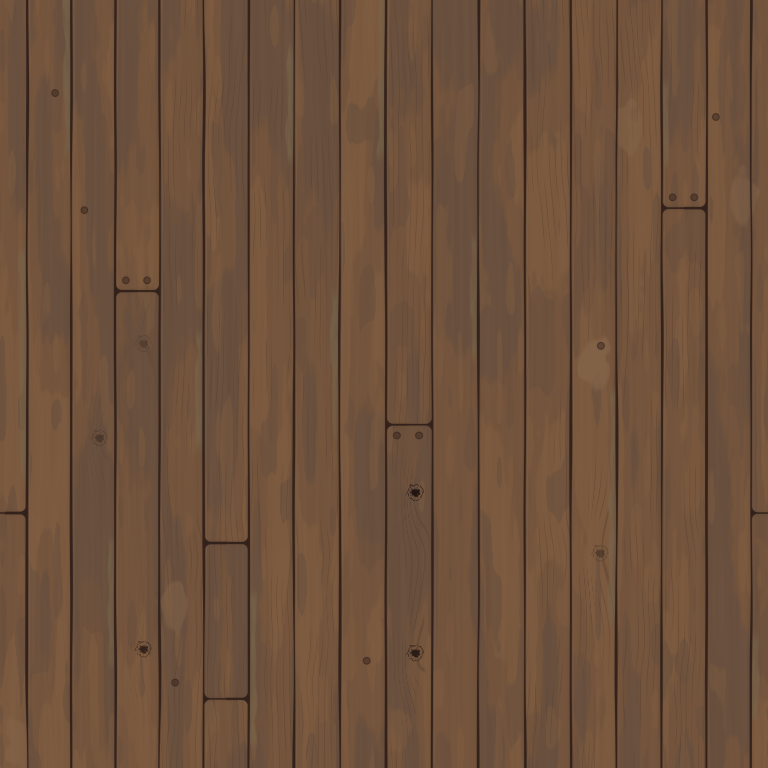
Give the GLSL for this texture, as a WebGL 2 fragment shader.

```glsl
#version 300 es
precision highp float;
// Worn brown floor of seventeen upright planks with painted patches, joints, nails and knots.

uniform vec2 u_resolution;
out vec4 fragColor;

const float TAU = 6.2831853;
const float PLANKS = 17.0;
const float PLANK_WIDTH = 1.0 / PLANKS;
const float FIRST_SEAM = 0.034;

const vec3 GREY_WOOD = vec3(0.413, 0.312, 0.241);
const vec3 BROWN_WOOD = vec3(0.455, 0.330, 0.235);
const vec3 WARM_WOOD = vec3(0.490, 0.358, 0.250);
const vec3 PALE_WOOD = vec3(0.520, 0.395, 0.290);
const vec3 OLD_VARNISH = vec3(0.465, 0.395, 0.295);
const vec3 DARK_WOOD = vec3(0.310, 0.220, 0.165);
const vec3 SEAM_COLOR = vec3(0.190, 0.125, 0.100);

// Butt joints: plank, height, side of the nails (0 = none)
const vec3 JOINTS[6] = vec3[6](
    vec3(2, 0.621, 1), vec3(4, 0.293, 0), vec3(4, 0.090, 0),
    vec3(8, 0.447, -1), vec3(14, 0.729, 1), vec3(16, 0.332, 0));
// Knots: plank, height, darkness
const vec3 KNOTS[6] = vec3[6](
    vec3(8, 0.359, 1.0), vec3(8, 0.150, 0.9), vec3(2, 0.155, 0.8),
    vec3(1, 0.430, 0.4), vec3(2, 0.553, 0.3), vec3(12, 0.280, 0.4));

float hash(vec2 p) {
    vec3 q = fract(p.xyx * 0.1031);
    q += dot(q, q.yzx + 33.33);
    return fract((q.x + q.y) * q.z);
}

float noise(vec2 p) {
    vec2 i = floor(p), f = fract(p);
    f = f * f * (3.0 - 2.0 * f);
    return mix(mix(hash(i), hash(i + vec2(1, 0)), f.x),
               mix(hash(i + vec2(0, 1)), hash(i + vec2(1, 1)), f.x), f.y);
}

// 1 inside the radius, 0 outside, with a smoothed edge
float cover(float dist, float radius, float soft) {
    return 1.0 - smoothstep(radius - soft, radius + soft, dist);
}

// Flat overlapping brush strokes, stretched along the board
vec3 paintedWood(vec2 q, float board) {
    vec2 shift = vec2(board * 13.7, board * 5.3);
    float ragged = 0.10 * (noise(q * vec2(190, 45) + shift) - 0.5);
    float bias = 0.30 * (hash(vec2(board, 3.0)) - 0.5);
    float broad = noise(q * vec2(42, 5) + shift) + ragged + bias;
    float small = noise(q * vec2(75, 13) + shift + 40.0) + ragged;
    vec3 wood = mix(GREY_WOOD, BROWN_WOOD, smoothstep(0.34, 0.44, broad));
    wood = mix(wood, WARM_WOOD, 0.8 * smoothstep(0.68, 0.74, broad));
    wood = mix(wood, GREY_WOOD, 0.6 * smoothstep(0.70, 0.74, small));
    wood = mix(wood, WARM_WOOD, 0.5 * cover(small, 0.22, 0.03));
    return wood * (0.98 + 0.04 * noise(q * vec2(260, 7) + shift));
}

// Thin growth lines, bent by the given amount
float grain(vec2 q, float board, float bend) {
    float drift = noise(vec2(board * 7.1, q.y * 5.0)) + 0.4 * noise(q * vec2(60, 18));
    float line = abs(fract(q.x * 130.0 + 2.0 * drift + bend) - 0.5);
    return cover(line, 0.08, 0.08) * smoothstep(0.35, 0.7, noise(q * vec2(90, 14) + board));
}

float nail(vec2 delta, float soft) {
    float d = length(delta);
    return 0.6 * cover(d, 0.0048, soft) + 0.4 * cover(abs(d - 0.0045), 0.0008, soft);
}

// Tall worn streak beside a seam; d is the signed distance from it
float streak(float d, float y, float seam) {
    float present = step(0.42, hash(vec2(seam, 21.0)));
    float side = hash(vec2(seam, 22.0)) < 0.5 ? -1.0 : 1.0;
    float halfLength = mix(0.05, 0.16, hash(vec2(seam, 23.0)));
    float along = cover(abs(y - hash(vec2(seam, 24.0))), halfLength, 0.012);
    float width = 0.002 + 0.005 * noise(vec2(seam * 9.0, y * 35.0));
    float worn = 0.55 + 0.45 * noise(vec2(d * 300.0, y * 60.0 + seam));
    return present * along * worn * cover(abs(d - side * 0.005), width, 0.0015);
}

void main() {
    vec2 p = gl_FragCoord.xy / u_resolution;
    float soft = 0.7 / min(u_resolution.x, u_resolution.y);

    // Slightly uneven plank spacing
    float across = (p.x - FIRST_SEAM) * PLANKS;
    across += 0.073 * sin(TAU * (across - 1.0) / PLANKS);
    float plank = mod(floor(across), PLANKS);
    float seam = mod(floor(across + 0.5), PLANKS);
    vec2 q = vec2(fract(across) * PLANK_WIDTH, p.y);
    float seamOffset = (across - floor(across + 0.5)) * PLANK_WIDTH;
    seamOffset += 0.0016 * (noise(vec2(seam * 7.3, p.y * 9.0)) - 0.5);

    // Joints split a plank into boards and carry nails
    float board = plank, jointDist = 1.0, nails = 0.0;
    for (int i = 0; i < 6; i++) {
        vec3 joint = JOINTS[i];
        if (joint.x != plank) continue;
        board += PLANKS * step(joint.y, p.y);
        jointDist = min(jointDist, abs(p.y - joint.y));
        for (float s = 0.24; s < 1.0; s += 0.48) {
            vec2 center = vec2(s * PLANK_WIDTH, joint.y + 0.014 * joint.z);
            nails = max(nails, abs(joint.z) * nail(q - center, soft));
        }
    }
    vec2 stray = vec2(mix(0.2, 0.8, hash(vec2(plank, 31))) * PLANK_WIDTH, hash(vec2(plank, 32)));
    nails = max(nails, step(0.6, hash(vec2(plank, 33))) * nail(q - stray, soft));

    // Knots darken the wood and push the grain aside
    float knots = 0.0, bend = 0.0;
    for (int i = 0; i < 6; i++) {
        vec3 knot = KNOTS[i];
        if (knot.x != plank) continue;
        vec2 delta = q - vec2(0.64 * PLANK_WIDTH, knot.y);
        float r = length(delta) + 0.004 * (noise(delta * 420.0 + 50.0) - 0.5);
        float rings = cover(abs(r - 0.0095), 0.0008, soft) * 0.6;
        knots = max(knots, knot.z * max(cover(r, 0.0055, 0.002), rings));
        bend += 2.5 * exp(-dot(delta * vec2(60, 18), delta * vec2(60, 18)));
    }

    // Wood, grain and worn paint
    vec3 color = paintedWood(q, board);
    float grainy = mix(0.06, 0.28, step(0.6, hash(vec2(plank, 41)))) + 0.1 * min(bend, 1.0);
    color = mix(color, DARK_WOOD, grainy * grain(q, board, bend));
    for (float i = 0.0; i < 6.0; i++) {
        vec2 delta = p - vec2(hash(vec2(i, 51)), hash(vec2(i, 52)));
        float r = length(delta * vec2(1.0, 0.55)) + 0.016 * (noise(p * vec2(90, 60)) - 0.5);
        color = mix(color, PALE_WOOD, 0.5 * cover(r, 0.018, 0.003));
    }
    color = mix(color, OLD_VARNISH, 0.75 * streak(seamOffset, p.y, seam));

    // Seams and joints meet in rounded corners
    float corner = 0.009;
    float edge = corner - length(max(corner - vec2(abs(seamOffset), jointDist), 0.0));
    float lit = cover(abs(seamOffset - 0.0034), 0.0008, soft) * noise(vec2(seam * 5.0, p.y * 6.0));
    color = mix(color, PALE_WOOD, 0.6 * lit);
    color = mix(color, DARK_WOOD, 0.45 * exp(-edge / 0.002));
    float lineWidth = 0.0007 + 0.0013 * noise(vec2(seam * 3.7, p.y * 7.0));
    color = mix(color, SEAM_COLOR, 0.95 * cover(edge, lineWidth, soft));

    color = mix(color, SEAM_COLOR, 0.75 * nails);
    color = mix(color, SEAM_COLOR * 0.7, knots);
    fragColor = vec4(color, 1.0);
}
```
